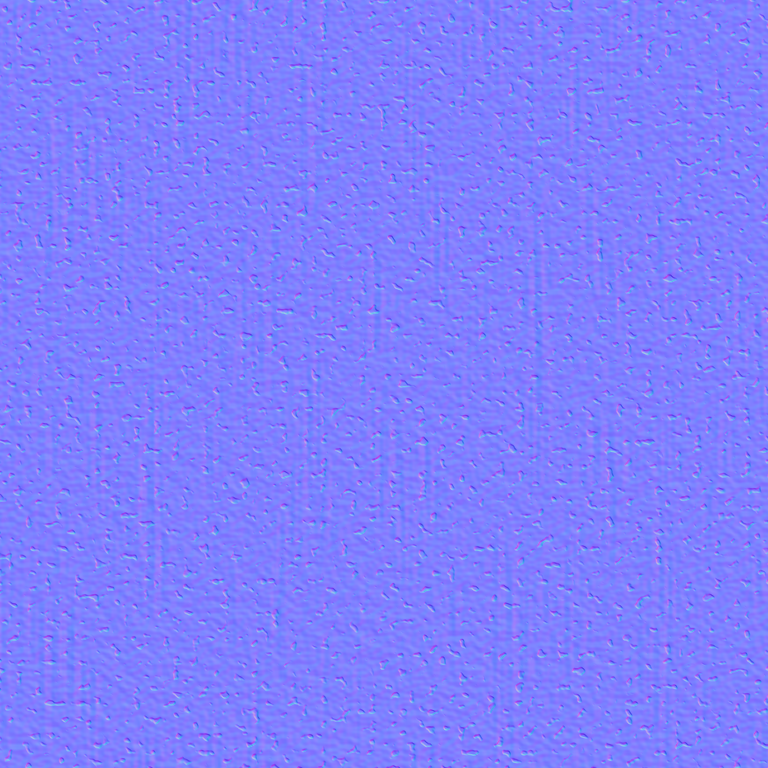
Reproduce this texture map procedurally as a three.js fragment shader.

```glsl
varying vec2 vUv;

vec2 randomGradient(vec2 cell) {
  vec3 p = fract(vec3(cell.xyx) * vec3(0.1031, 0.1030, 0.0973));
  p += dot(p, p.yzx + 33.33);
  float angle = 6.2832 * fract((p.x + p.y) * p.z);
  return vec2(cos(angle), sin(angle));
}

float gradientNoise(vec2 p) {
  vec2 i = floor(p);
  vec2 f = p - i;
  vec2 w = f * f * f * (f * (f * 6.0 - 15.0) + 10.0);
  float a = dot(randomGradient(i), f);
  float b = dot(randomGradient(i + vec2(1.0, 0.0)), f - vec2(1.0, 0.0));
  float c = dot(randomGradient(i + vec2(0.0, 1.0)), f - vec2(0.0, 1.0));
  float d = dot(randomGradient(i + 1.0), f - 1.0);
  return mix(mix(a, b, w.x), mix(c, d, w.x), w.y);
}

float plasterHeight(vec2 p) {
  // Fine grain over soft undulation
  float height = 0.00065 * gradientNoise(p * vec2(105.0, 135.0) + 17.3);
  height += 0.0007 * gradientNoise(p * vec2(42.0, 55.0) + 71.9);

  // Vertical trowel streaks, fading in and out
  float streak = gradientNoise(p * vec2(105.0, 6.0) + 139.4);
  float streakMask = smoothstep(-0.25, 0.45, gradientNoise(p * vec2(24.0, 5.0) + 53.7));
  height += 0.0011 * streak * streakMask;

  // Small ragged pits, a little denser along the streaks
  float pit = gradientNoise(p * vec2(78.0, 94.0) + 211.6);
  pit += 0.35 * gradientNoise(p * vec2(165.0, 180.0) + 307.2);
  pit -= 0.15 * streak * streakMask;
  return height - 0.0012 * smoothstep(0.24, 0.54, pit);
}

void main() {
  // Surface slope by central differences
  vec2 e = vec2(0.001, 0.0);
  vec2 slope = vec2(
    plasterHeight(vUv + e.xy) - plasterHeight(vUv - e.xy),
    plasterHeight(vUv + e.yx) - plasterHeight(vUv - e.yx)) / (2.0 * e.x);

  // Tangent-space normal packed into colour
  vec3 normal = normalize(vec3(-slope, 1.0));
  gl_FragColor = vec4(normal * 0.5 + 0.5, 1.0);
}
```
